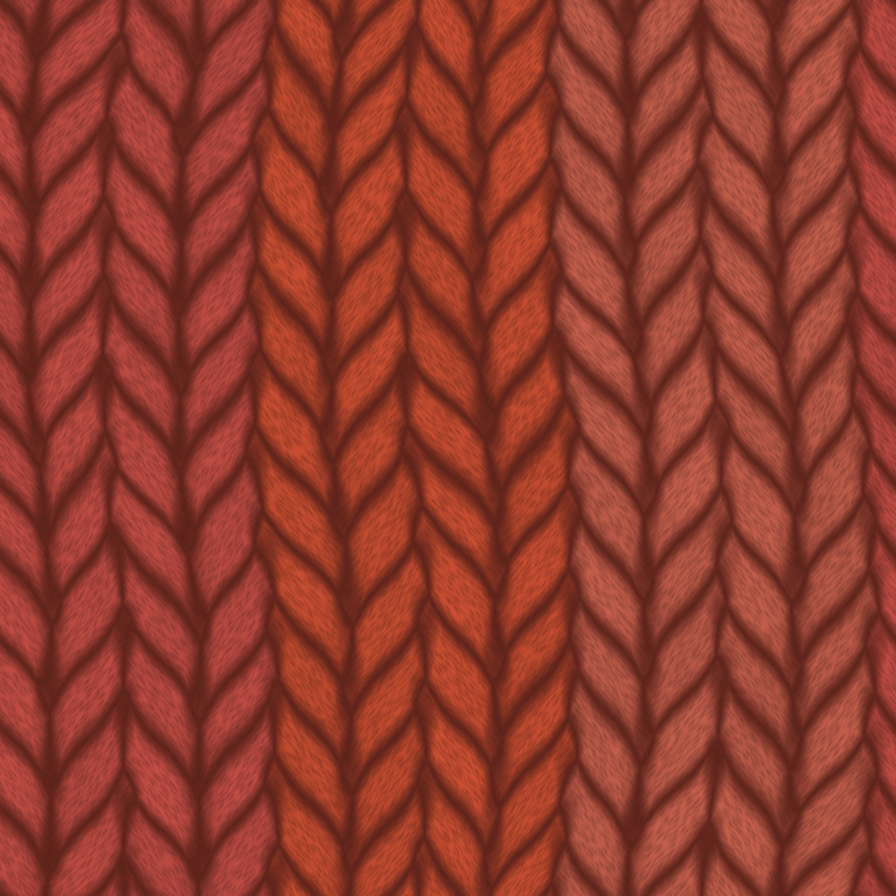
This texture is drawn by a Shadertoy shader. Its source:

```glsl
const float TAU = 6.2831853;

vec2 hash2(vec2 p) {
    return fract(sin(vec2(dot(p, vec2(127.1, 311.7)), dot(p, vec2(269.5, 183.3)))) * 4375.85);
}

// Cellular noise: distance to the nearest scattered point
float cellular(vec2 p) {
    vec2 cell = floor(p);
    float nearest = 4.0;
    for (int j = -1; j <= 1; j++)
    for (int i = -1; i <= 1; i++) {
        vec2 c = cell + vec2(i, j);
        nearest = min(nearest, length(c + hash2(c) - p));
    }
    return nearest;
}

// Short hairs lying along the given angle
float hairs(vec2 p, float angle, vec2 seed) {
    vec2 along = vec2(cos(angle), sin(angle));
    vec2 q = vec2(dot(p, along), dot(p, vec2(-along.y, along.x)));
    return smoothstep(0.05, 0.65, cellular(q * vec2(62.0, 270.0) + seed));
}

vec3 yarnColour(float band) {
    if (band < 0.5) return vec3(0.68, 0.27, 0.24);
    if (band < 1.5) return vec3(0.71, 0.275, 0.175);
    return vec3(0.69, 0.33, 0.265);
}

void mainImage(out vec4 fragColor, in vec2 fragCoord) {
    vec2 uv = fragCoord / iResolution.xy;

    // Gentle sway of the knitted columns
    float sway = 0.013 * sin(TAU * uv.y + 0.75 * sin(TAU * uv.x))
               + 0.003 * sin(TAU * 3.0 * uv.y + 2.0 * sin(TAU * uv.x));
    float column = (uv.x - sway) * 6.0 + 0.23;
    float halfIndex = floor(column * 2.0);

    // Nearest two strands, measured along S-shaped slanted rows
    float first = 9.0, second = 9.0, side = 1.0;
    vec2 local = vec2(0.0), id = vec2(0.0);
    for (int i = -1; i <= 1; i++) {
        float h = halfIndex + float(i);
        float wrapped = mod(h, 12.0);
        float slant = mod(h, 2.0) < 0.5 ? -1.0 : 1.0;
        float dx = column * 2.0 - h - 0.5;
        float shear = slant * (1.3 * dx - 0.07 * sin(TAU * dx));
        float v = uv.y * 11.0 - shear - hash2(vec2(wrapped, 5.0)).x;
        for (int j = -1; j <= 1; j++) {
            float row = floor(v) + float(j);
            vec2 strand = vec2(wrapped, mod(row, 11.0));
            float dy = v - row - 0.5 - 0.3 * (hash2(strand + 3.0).x - 0.5);
            float d = 1.15 * dx * dx + dy * dy;
            if (d < first) {
                second = first;
                first = d;
                local = vec2(dx / 12.0, (dy + shear) / 11.0);
                id = strand;
                side = slant;
            } else {
                second = min(second, d);
            }
        }
    }

    // Rounded strands with soft creases and deeper valleys
    float edge = 0.5 * (second - first);
    float valley = 2.0 * abs(fract(column) - 0.5);
    float tone = smoothstep(-0.04, 0.28, edge);
    tone *= 1.0 - 0.42 * exp(-35.0 * valley * valley);

    // Wool hairs in two crossing layers, with faint mottling
    vec2 seed = id * 17.0;
    float wool = 0.6 * hairs(local, side * 0.85, seed)
               + 0.4 * hairs(local, side * 1.2, seed + 7.0);
    float mottle = sin(local.x * 130.0 + seed.y + 2.0 * sin(local.y * 95.0 + seed.x))
                 * sin(local.y * 110.0 - local.x * 60.0 * side + seed.x);

    vec3 yarn = yarnColour(floor(id.x / 4.0));
    yarn *= 0.97 + 0.06 * hash2(id + 9.0).y + 0.025 * mottle;
    vec3 colour = mix(vec3(0.36, 0.135, 0.10), yarn, tone);
    colour *= 1.0 + (wool - 0.65) * mix(0.08, 0.22, tone);
    fragColor = vec4(colour, 1.0);
}
```
